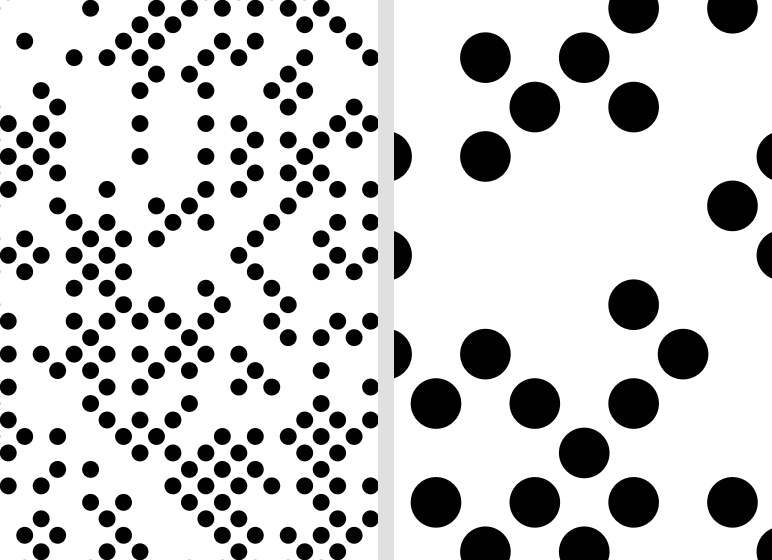
Left: the whole. Right: its middle third, enlarged.
Write a WebGL 1 fragment shader that draws this pattern.

```glsl
precision highp float;
// Black dots scattered at random over the even squares of a checkerboard on white.

uniform vec2 u_resolution;

const float ROWS = 34.0;         // checkerboard rows over the canvas height
const float DOT_RADIUS = 0.512;  // in squares
const float DOT_SHARE = 0.558;   // part of the even squares that hold a dot
const vec2 SEED = vec2(57.0, 131.0);
const vec3 PAPER = vec3(1.0);
const vec3 INK = vec3(0.005);

// Random value from 0 to 1 for each lattice site
float hash(vec2 site) {
  vec3 p = fract(site.xyx * vec3(0.1031, 0.1030, 0.0973));
  p += dot(p, p.yzx + 33.33);
  return fract((p.x + p.y) * p.z);
}

void main() {
  float pixel = ROWS / u_resolution.y;
  vec2 square = gl_FragCoord.xy * pixel - 0.5;

  // The even squares form a lattice turned by 45 degrees
  vec2 diagonal = 0.5 * vec2(square.x + square.y, square.x - square.y);
  vec2 site = floor(diagonal + 0.5);
  float dist = length(diagonal - site) * sqrt(2.0);

  // Smooth disc edge, one pixel wide
  float disc = clamp(0.5 + (DOT_RADIUS - dist) / pixel, 0.0, 1.0);
  float filled = step(hash(site + SEED), DOT_SHARE);

  gl_FragColor = vec4(mix(PAPER, INK, disc * filled), 1.0);
}
```
